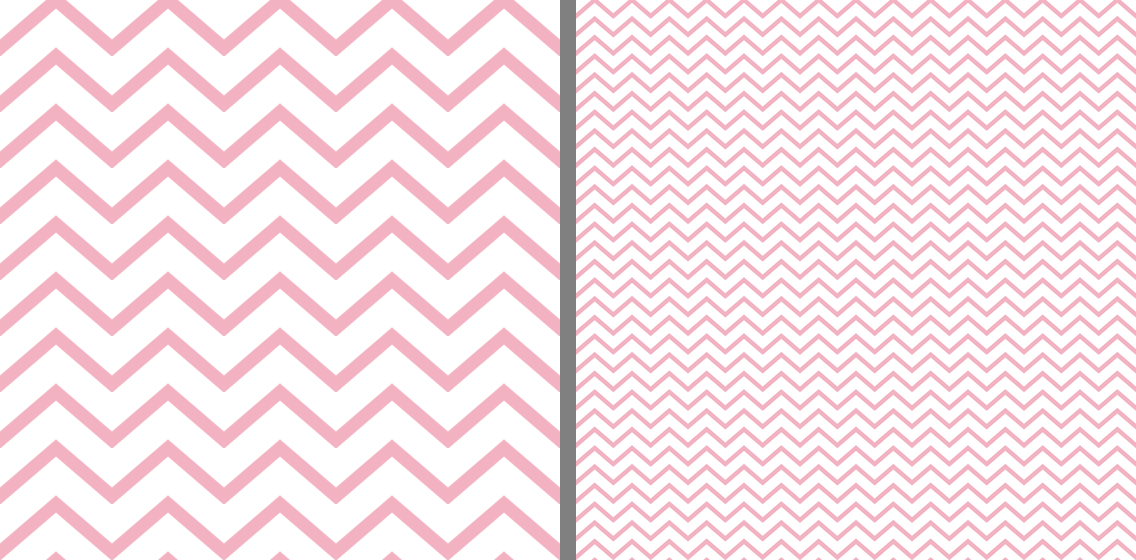
Left, the tile; right, the same tile 3 across and 3 down.
Write a Shadertoy shader that draws this pattern.

```glsl
// Pink chevron stripes on white: 5 zigzags across, 10 rows down.

// Signed distance to the stripes, in canvas units; negative inside.
float chevronDistance(vec2 uv) {
    // Drop below the peak line, in row heights: 0 at peaks, 0.859 at valleys
    float drop = 0.859 * abs(2.0 * fract(uv.x * 5.0) - 1.0);

    // Vertical offset from the centre line of the nearest stripe
    float offset = fract(uv.y * 10.0 + drop + 0.5) - 0.5;

    // Slanted edges; the factor turns vertical into perpendicular distance
    float slope = 0.859;
    float edge = (abs(offset) - 0.154) * 0.1 * inversesqrt(1.0 + slope * slope);

    // Slightly blunted valley tips
    float tip = (drop - offset - 1.0) * 0.1;
    return max(edge, tip);
}

void mainImage(out vec4 fragColor, in vec2 fragCoord) {
    vec2 uv = fragCoord / iResolution.xy;
    float pixel = 1.0 / min(iResolution.x, iResolution.y);

    float stripe = 1.0 - smoothstep(-0.8 * pixel, 0.8 * pixel, chevronDistance(uv));
    vec3 color = mix(vec3(1.0), vec3(0.95, 0.70, 0.76), stripe);
    fragColor = vec4(color, 1.0);
}
```
